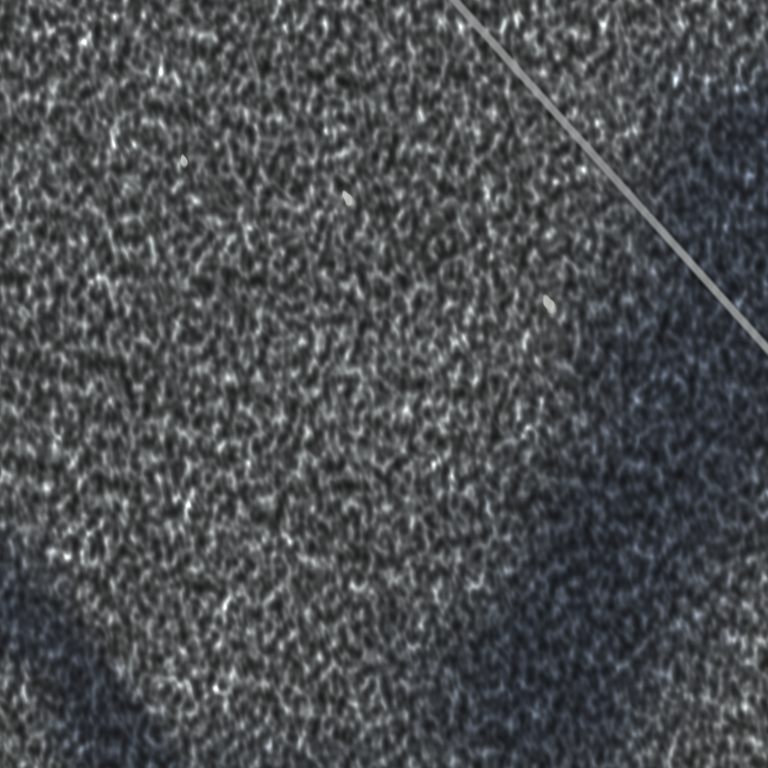
Write a three.js fragment shader that draws this texture.

```glsl
// Coarse grey asphalt with soft shadows, a thin pale diagonal line and a few light pebbles.
varying vec2 vUv;

const vec3 LIT_COLOR = vec3(0.308, 0.318, 0.318);
const vec3 SHADOW_COLOR = vec3(0.178, 0.196, 0.226);
const vec3 LINE_COLOR = vec3(0.57, 0.58, 0.58);
const vec3 PEBBLE_COLOR = vec3(0.72, 0.73, 0.71);

const vec2 GRAIN_FREQ = vec2(76.0, 47.0);   // upright strokes
const vec2 FINE_FREQ = vec2(118.0, 76.0);
const float GRAIN_CONTRAST = 1.45;
const float SHADOW_CONTRAST = 0.75;         // share of the grain left in shadow
const float PATCH_FREQ = 15.0;
const float BROAD_FREQ = 5.0;

const vec2 LINE_START = vec2(0.58, 1.013);
const vec2 LINE_END = vec2(1.02, 0.523);
const float LINE_HALF_WIDTH = 0.0050;
const float LINE_BLUR = 0.0026;

const int PEBBLE_COUNT = 3;
const float PEBBLE_SIZE = 0.0065;

vec2 hash2(vec2 p) {
  vec2 q = vec2(dot(p, vec2(127.1, 311.7)), dot(p, vec2(269.5, 183.3)));
  return fract(sin(q) * 43758.5453);
}

vec2 gradientAt(vec2 cell) {
  float angle = 6.28319 * hash2(cell).x;
  return vec2(cos(angle), sin(angle));
}

// Gradient noise, about -0.7 to 0.7
float noise(vec2 p) {
  vec2 i = floor(p);
  vec2 f = p - i;
  vec2 u = f * f * f * (f * (f * 6.0 - 15.0) + 10.0);
  vec2 e = vec2(1.0, 0.0);
  float low = mix(dot(gradientAt(i), f), dot(gradientAt(i + e.xy), f - e.xy), u.x);
  float high = mix(dot(gradientAt(i + e.yx), f - e.yx), dot(gradientAt(i + e.xx), f - e.xx), u.x);
  return mix(low, high, u.y);
}

vec2 rotate(vec2 p, float angle) {
  float c = cos(angle);
  float s = sin(angle);
  return vec2(c * p.x - s * p.y, s * p.x + c * p.y);
}

float segmentDistance(vec2 p, vec2 a, vec2 b) {
  vec2 ab = b - a;
  return length(p - a - ab * clamp(dot(p - a, ab) / dot(ab, ab), 0.0, 1.0));
}

// Two tilted layers of stretched noise, bent a little so the strokes wander
float grain(vec2 p) {
  vec2 bend = 0.004 * vec2(noise(p * 32.0 + 7.0), noise(p * 32.0 + 41.0));
  float coarse = noise(rotate(p + bend, 0.22) * GRAIN_FREQ + 13.0);
  float fine = noise(rotate(p - bend, -0.25) * FINE_FREQ + 57.0);
  return 0.85 * coarse + 0.55 * fine;
}

// A wide shadow down the right side, a narrow one in the lower left corner
float shadow(vec2 p) {
  p += 0.06 * vec2(noise(p * 7.0 + 3.0), noise(p * 7.0 + 29.0));
  float right = min(segmentDistance(p, vec2(1.0, 0.80), vec2(0.88, 0.40)),
                    segmentDistance(p, vec2(0.88, 0.40), vec2(0.70, 0.10)));
  float corner = segmentDistance(p, vec2(-0.02, 0.25), vec2(0.2, -0.02));
  float bottom = segmentDistance(p, vec2(0.2, -0.02), vec2(0.7, 0.02));
  float shade = 0.95 * (1.0 - smoothstep(0.04, 0.25, right));
  shade = max(shade, 0.85 * (1.0 - smoothstep(0.02, 0.09, corner)));
  return max(shade, 0.4 * (1.0 - smoothstep(0.0, 0.10, bottom)));
}

// Coverage of the leaning oval pebbles, strewn down a loose diagonal
float pebbles(vec2 p) {
  float cover = 0.0;
  for (int i = 0; i < PEBBLE_COUNT; i++) {
    float k = float(i);
    vec2 jitter = hash2(vec2(k, 5.0)) - 0.5;
    vec2 center = vec2(0.21 + 0.27 * k, 0.82 - 0.11 * k) + 0.08 * jitter;
    float size = PEBBLE_SIZE * (1.0 + 0.22 * k);
    vec2 q = rotate(p - center, -0.35 + 0.5 * jitter.x) / size;
    q.x *= 1.45 + 0.3 * q.y;
    q.y *= 0.72;
    float radius = length(q) + 0.35 * noise(p * 110.0);
    cover = max(cover, 1.0 - smoothstep(0.65, 1.2, radius));
  }
  return cover;
}

void main() {
  vec2 p = vUv;
  float shade = shadow(p);

  // Ground: grain scales the brightness, patches lift the pale clusters
  float g = grain(p);
  float patches = noise(p * PATCH_FREQ + 19.0);
  float broad = noise(p * BROAD_FREQ + 71.0);
  float tone = GRAIN_CONTRAST * g * mix(1.0, SHADOW_CONTRAST, shade);
  tone += 0.20 * patches + 0.16 * broad;
  tone += 0.5 * smoothstep(0.15, 0.5, patches) * max(g, 0.0);
  vec3 color = mix(LIT_COLOR, SHADOW_COLOR, shade) * exp(tone);

  // Pale line with a faint dark rim
  float d = segmentDistance(p, LINE_START, LINE_END);
  float line = 1.0 - smoothstep(LINE_HALF_WIDTH - LINE_BLUR, LINE_HALF_WIDTH + LINE_BLUR, d);
  color *= 1.0 - 0.2 * (1.0 - smoothstep(0.005, 0.013, d));
  color = mix(color, LINE_COLOR * (1.0 + 0.12 * g + 0.1 * broad), 0.95 * line);

  color = mix(color, PEBBLE_COLOR * (1.0 + 0.2 * g), pebbles(p));
  gl_FragColor = vec4(color, 1.0);
}
```
